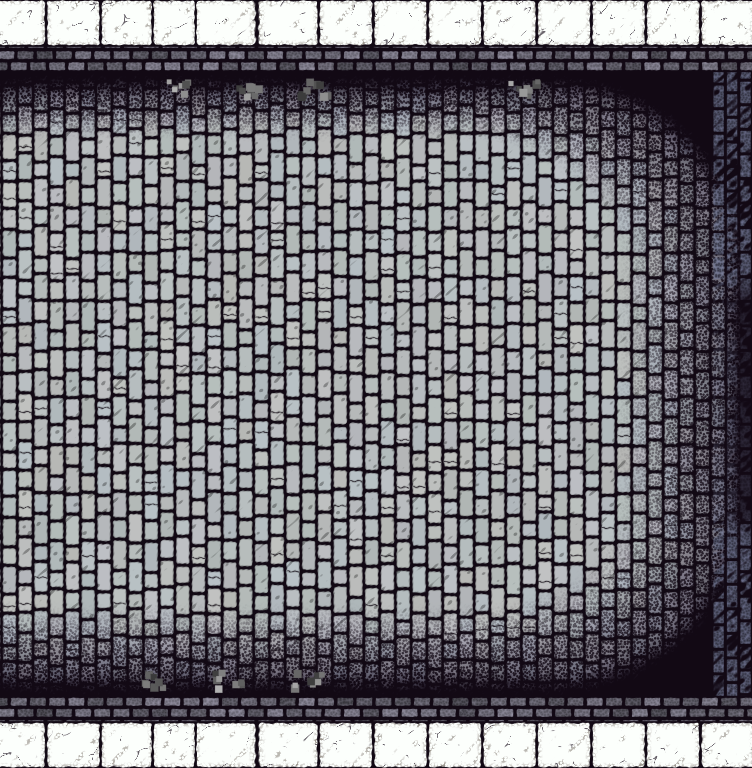
This texture is drawn by a WebGL 1 fragment shader. Its source:

```glsl
precision highp float;
// A pale cobbled floor between two white stone kerbs, sinking into shadow
// at its right side and corners. Bricks are rounded-box distances on staggered
// grids; cellular noise gives the grain and layered sines the ragged edges.
uniform vec2 u_resolution;

const vec3 SHADOW = vec3(0.07, 0.035, 0.08);
const vec3 PALE = vec3(0.72, 0.74, 0.745);
const vec3 DUSK = vec3(0.54, 0.53, 0.62);
const vec3 CHALK = vec3(0.99, 1.0, 0.99);

float hash(vec2 p) {
  return fract(sin(dot(p, vec2(127.1, 311.7))) * 43758.5);
}

float ripple(vec2 p) {
  return (sin(p.x * 1.7 + 2.0 * sin(p.y * 1.3)) + sin(p.y * 2.9 + 1.6 * sin(p.x * 2.3))
    + sin(p.x * 5.1 - p.y * 4.3)) / 3.0;
}

// Distances to the nearest and second nearest cell points
vec2 cells(vec2 p) {
  vec2 base = floor(p), best = vec2(4.0);
  for (int j = -1; j <= 1; j++) {
    for (int i = -1; i <= 1; i++) {
      vec2 c = base + vec2(float(i), float(j));
      float d = length(c + vec2(hash(c), hash(c + 37.0)) - p);
      best = d < best.x ? vec2(d, best.x) : vec2(best.x, min(best.y, d));
    }
  }
  return best;
}

float roundBox(vec2 p, vec2 halfSize, float radius) {
  vec2 q = abs(p) - halfSize + radius;
  return length(max(q, 0.0)) + min(max(q.x, q.y), 0.0) - radius;
}

float fill(float d, float soft) {
  return 1.0 - smoothstep(-soft, soft, d);
}

// Columns of alternating tall and short stones: x = distance, y = random id
vec2 cobbles(vec2 p) {
  float column = floor((p.x - 0.21) / 2.051);
  float x = p.x - 0.21 - (column + 0.5) * 2.051;
  float v = 95.51 - p.y - 3.125 * mod(column, 2.0) + 0.9 * (hash(vec2(column, 3.0)) - 0.5);
  float row = floor(v / 6.25);
  float w = v - row * 6.25;
  float cut = 3.85 + 0.8 * (hash(vec2(column, row)) - 0.5);
  float isShort = step(cut, w);
  float middle = mix(cut * 0.5, (cut + 6.25) * 0.5, isShort);
  float halfHeight = mix(cut, 6.25 - cut, isShort) * 0.5;
  float id = hash(vec2(column + 9.0, row * 2.0 + isShort));
  float d = roundBox(vec2(x, w - middle), vec2(0.86, halfHeight - 0.19), 0.3);
  float crack = abs(w - middle - (fract(id * 7.0) - 0.5) * halfHeight + 0.06 * sin(x * 6.0)) - 0.03;
  return vec2(id > 0.9 ? max(d, -crack) : d, id);
}

// Running-bond bricks: x = distance, y = random id
vec2 courses(vec2 p, vec2 size, float gap) {
  float row = floor(p.y / size.y);
  p.x += size.x * (0.5 * mod(row, 2.0) + 0.2 * hash(vec2(row, 5.0)));
  vec2 id = floor(p / size);
  return vec2(roundBox(p - (id + 0.5) * size, size * 0.5 - gap, 0.15), hash(id + 11.0));
}

vec3 kerb(vec2 p, float depth, float grain, float soft) {
  float u = (p.x - 6.0 + 2.2 * exp(-pow((p.x - 28.0) / 5.9, 2.0))) / 7.1;
  float id = hash(vec2(floor(u), step(50.0, p.y)));
  vec2 q = vec2((fract(u) - 0.5) * 7.1, depth - 2.98);
  float d = roundBox(q, vec2(3.37, 2.85), 0.35) + 0.1 * ripple(p * 1.3);
  vec2 c = cells(p * vec2(0.32, 0.4) + 0.2 * ripple(p * 0.8));
  float crack = fill(c.y - c.x - 0.03, 0.03) * smoothstep(0.3, 0.6, ripple(p * 0.6 + id * 5.0));
  float stain = smoothstep(0.45, 0.9, ripple(p * 0.7 + id * 8.0)) * smoothstep(0.3, 0.6, grain);
  float rim = smoothstep(-0.7, 0.0, d) * smoothstep(0.3, 0.7, grain);
  vec3 stone = mix(CHALK, vec3(0.62, 0.6, 0.57), clamp(0.7 * stain + 0.6 * rim, 0.0, 1.0));
  return mix(SHADOW, mix(stone, vec3(0.25, 0.22, 0.26), 0.8 * crack), fill(d, soft));
}

vec3 rubble(vec3 color, vec2 p, vec2 centre, float soft) {
  for (int i = 0; i < 8; i++) {
    vec2 seed = centre + float(i) * 3.7;
    vec2 shift = (vec2(hash(seed), hash(seed + 19.0)) - 0.5) * vec2(3.8, 2.2);
    float d = roundBox(p - centre - shift, vec2(0.3 + 0.25 * hash(seed + 5.0)), 0.08);
    color = mix(color, mix(vec3(0.2), vec3(0.7), hash(seed + 8.0)), fill(d, soft));
  }
  return color;
}

void main() {
  // The canvas is 100 units high
  vec2 p = gl_FragCoord.xy * 100.0 / u_resolution.y;
  float soft = 75.0 / u_resolution.y;
  float depth = min(p.y, 100.0 - p.y);
  float grain = cells(p * 2.7).x;
  float rough = ripple(p * 1.9);

  // Floor light: a dim outer zone, then a slow rise that is widest at the right
  float inside = -roundBox(p - vec2(38.5, 49.9), vec2(58.0, 39.7), 24.0) + 0.5 * rough;
  float reach = mix(mix(11.5, 8.0, step(50.0, p.y)), 18.0, smoothstep(62.0, 86.0, p.x));
  float light = 0.42 * smoothstep(-0.5, 3.0, inside) + 0.58 * smoothstep(2.0, reach, inside);
  float speckle = (smoothstep(0.2, 0.65, grain) - 0.5) * 2.4 * light * (1.0 - light);
  vec2 stone = cobbles(p + 0.06 * vec2(rough, ripple(p.yx * 2.3)));
  vec3 tint = mix(DUSK, PALE, light) * (0.96 + 0.07 * stone.y);
  tint += 0.015 * vec3(sin(stone.y * 40.0), 0.0, sin(stone.y * 57.0));
  tint *= 1.0 - 0.25 * smoothstep(-0.22, 0.0, stone.x);
  tint *= 1.0 - 0.3 * smoothstep(0.6, 0.9, ripple(p.yx * 0.9 + stone.y * 9.0));
  float lit = clamp(light + speckle, 0.0, 1.0);
  vec3 color = mix(SHADOW, tint, lit * fill(stone.x, soft));

  // Broken bluish wall along the right edge
  vec2 wall = courses(p.yx - vec2(0.0, 92.7), vec2(3.2, 1.75), 0.2);
  float ends = smoothstep(13.0, 18.0, abs(p.y - 47.0));
  float worn = smoothstep(-0.5, 0.2, ripple(p.yx * 0.9) + wall.y - 0.35);
  float wallLight = step(92.7, p.x) * worn * mix(0.25, 0.8, ends);
  color = mix(color, vec3(0.38, 0.4, 0.5) * (0.6 + 0.7 * grain), wallLight * fill(wall.x, soft));

  // Fallen chips at the floor's upper and lower edges
  for (int i = 0; i < 6; i++) {
    float n = float(i);
    if (i < 3 || i == 5) color = rubble(color, p, vec2(22.8 + 9.1 * n, 88.4), soft);
    if (i < 3) color = rubble(color, p, vec2(19.5 + 10.4 * n, 11.3), soft);
  }

  // Two thin brick courses, then the outer kerbs
  vec2 trim = courses(vec2(p.x, depth - 6.45) + 0.05 * rough, vec2(2.5, 1.45), 0.23);
  vec3 trimColor = vec3(0.42, 0.41, 0.46) * (0.45 + 0.5 * trim.y + 0.45 * grain);
  vec3 border = mix(SHADOW, trimColor, fill(trim.x, soft));
  color = mix(color, border, fill(depth - 9.4, soft));
  color = mix(color, kerb(p, depth, grain, soft), fill(depth - 6.1, soft));
  gl_FragColor = vec4(color, 1.0);
}
```
